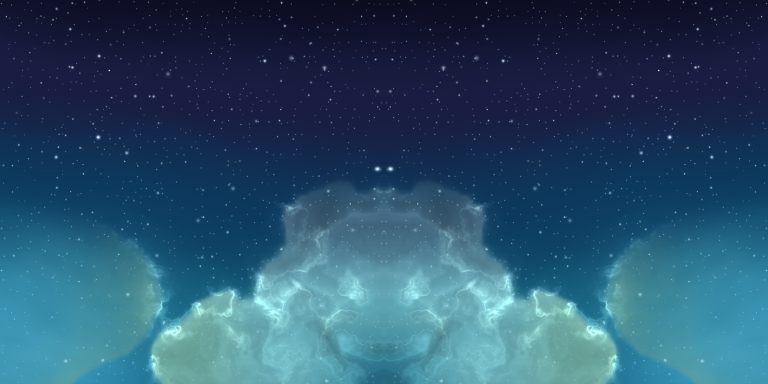
Reproduce this background procedurally as a Shadertoy shader.

```glsl
const vec3 NIGHT  = vec3(0.045, 0.045, 0.125);
const vec3 INDIGO = vec3(0.095, 0.115, 0.255);
const vec3 OCEAN  = vec3(0.045, 0.225, 0.365);
const vec3 LAGOON = vec3(0.09, 0.40, 0.51);
const vec3 AZURE  = vec3(0.25, 0.64, 0.79);
const vec3 SLATE  = vec3(0.25, 0.38, 0.47);
const vec3 MIST   = vec3(0.41, 0.66, 0.69);
const vec3 MOSS   = vec3(0.44, 0.65, 0.58);
const vec3 CREAM  = vec3(0.75, 0.86, 0.77);
const vec3 STAR   = vec3(0.80, 0.94, 1.0);

const float EDGE_WARP = 0.085;
const float PUFF_BLEND = 0.025;
const vec2 TWIN_STAR = vec2(0.017, 0.56);

// Circles as centre and radius; x is measured from the mirror axis
const vec3 PUFFS[9] = vec3[9](
    vec3(0.00, 0.36, 0.16), vec3(0.11, 0.40, 0.125), vec3(0.19, 0.42, 0.085),
    vec3(0.20, 0.23, 0.145), vec3(0.08, 0.10, 0.25), vec3(0.33, 0.10, 0.13),
    vec3(0.42, 0.14, 0.11), vec3(0.52, 0.07, 0.10), vec3(0.40, 0.00, 0.17));
const vec3 ARCS[5] = vec3[5](
    vec3(0.00, 0.24, 0.215), vec3(0.00, 0.14, 0.155), vec3(0.21, 0.17, 0.085),
    vec3(0.36, 0.14, 0.075), vec3(0.47, 0.06, 0.10));

float hash(vec2 p) {
    vec3 v = fract(p.xyx * 0.1031);
    v += dot(v, v.yzx + 33.33);
    return fract((v.x + v.y) * v.z);
}

float noise(vec2 p) {
    vec2 i = floor(p), f = fract(p);
    f = f * f * (3.0 - 2.0 * f);
    return mix(mix(hash(i), hash(i + vec2(1, 0)), f.x),
               mix(hash(i + vec2(0, 1)), hash(i + vec2(1, 1)), f.x), f.y);
}

float fbm(vec2 p) {
    float sum = 0.0, amp = 0.5;
    for (int i = 0; i < 5; i++) {
        sum += amp * noise(p);
        p = mat2(1.6, 1.2, -1.2, 1.6) * p + 11.7;
        amp *= 0.5;
    }
    return sum;
}

float smoothMin(float a, float b, float k) {
    float h = max(k - abs(a - b), 0.0) / k;
    return min(a, b) - h * h * k * 0.25;
}

float puffDistance(vec2 p) {
    float d = 1.0;
    for (int i = 0; i < 9; i++)
        d = smoothMin(d, length(p - PUFFS[i].xy) - PUFFS[i].z, PUFF_BLEND);
    return d;
}

float arcGlow(vec2 p) {
    float glow = 0.0;
    for (int i = 0; i < 5; i++) {
        vec2 v = p - ARCS[i].xy;
        float upper = smoothstep(-0.03, 0.06, v.y);
        glow += upper * exp(-abs(length(v) - ARCS[i].z) * 75.0);
    }
    return glow;
}

float starDot(float dist, float radius, float pixel) {
    float r = max(radius, 0.6 * pixel);
    return exp(-dist * dist / (r * r)) * min(1.0, 1.6 * radius / r);
}

// One star per occupied grid cell, kept away from the cell border
float starLayer(vec2 p, float cells, float share, float radius, float pixel) {
    vec2 id = floor(p * cells);
    vec2 key = id + cells * 3.0;
    vec2 spot = 0.2 + 0.6 * vec2(hash(key + 5.3), hash(key + 19.1));
    float size = radius * mix(0.6, 1.2, hash(key + 41.7));
    float light = step(hash(key), share) * mix(0.35, 1.0, hash(key + 63.9));
    return light * starDot(length(p - (id + spot) / cells), size, pixel);
}

void mainImage(out vec4 fragColor, in vec2 fragCoord) {
    float pixel = 1.0 / iResolution.y;
    vec2 p = fragCoord * pixel;
    p.x = abs(p.x - 0.5 * iResolution.x * pixel);

    // Sky, brighter toward the lower sides
    float haze = fbm(vec2(p.x * 2.0 + p.y * 1.5, p.y * 6.0 - p.x * 3.0) + 3.0);
    float h = p.y - 0.10 * p.x * p.x - 0.10 * (haze - 0.48);
    vec3 col = mix(LAGOON, OCEAN, smoothstep(0.08, 0.45, h));
    col = mix(col, INDIGO, smoothstep(0.43, 0.70, h));
    col = mix(col, NIGHT, smoothstep(0.74, 1.02, h));
    float side = smoothstep(0.45, 0.95, p.x) * (1.0 - smoothstep(0.0, 0.56, p.y));
    col = mix(col, AZURE, clamp(side * (0.45 + 1.0 * haze), 0.0, 1.0));

    // Shared cloud texture
    vec2 warp = vec2(fbm(p * 9.0), fbm(p * 9.0 + 17.0)) - 0.48;
    vec2 q = p + EDGE_WARP * warp;
    float body = fbm(p * 7.0 + 2.0 * warp);
    float ridge = pow(1.0 - abs(2.0 * fbm(p * 8.0 + 2.5 * warp + 29.0) - 0.96), 9.0);

    // Hazy side bank with a curved inner edge
    float bank = q.x - 0.58 - 4.0 * (q.y - 0.22) * (q.y - 0.22);
    float bankFade = 1.0 - smoothstep(0.22, 0.46, p.y);
    float veil = smoothstep(-0.005, 0.035, bank) * exp(-max(bank, 0.0) * 5.0) * bankFade;
    col = mix(col, MOSS, veil * (0.25 + 0.7 * body));
    float bankRim = exp(-abs(bank - 0.008) * 65.0) * bankFade * smoothstep(0.08, 0.18, p.y);
    col += CREAM * bankRim * (0.08 + 0.45 * ridge);

    // Central cloud, slate at the crown and pale below
    float d = puffDistance(q);
    float cover = 1.0 - smoothstep(-0.022, 0.006, d);
    vec3 cloud = mix(MIST, SLATE, smoothstep(0.16, 0.46, p.y));
    cloud = mix(cloud, MOSS, smoothstep(0.28, 0.52, p.x) * 0.8);
    cloud = mix(cloud, LAGOON, 0.75 * exp(-dot(p, p) * 45.0));
    cloud *= 0.68 + 0.62 * body;
    float crown = smoothstep(0.42, 0.55, p.y);
    col = mix(col, cloud, cover * (0.90 - 0.55 * crown));
    float rim = exp(-abs(d + 0.012) * 75.0) * (0.10 + 0.50 * ridge);
    float threads = cover * (0.09 * ridge + arcGlow(q) * (0.06 + 0.26 * ridge));
    col += CREAM * (rim + threads) * (1.0 - 0.65 * crown);

    // Stars and the bright pair beside the axis
    float stars = 0.45 * starLayer(p, 58.0, 0.28, 0.0016, pixel);
    stars += 0.75 * starLayer(p + 0.37, 29.0, 0.30, 0.0023, pixel);
    stars += starLayer(p + 0.71, 12.0, 0.26, 0.0042, pixel);
    stars *= mix(0.7, 1.0, smoothstep(0.1, 0.5, p.y));
    stars += 1.1 * starDot(length((p - TWIN_STAR) * vec2(0.8, 1.0)), 0.005, pixel);
    col = mix(col, STAR, clamp(stars, 0.0, 1.0));

    fragColor = vec4(clamp(col, 0.0, 1.0), 1.0);
}
```
